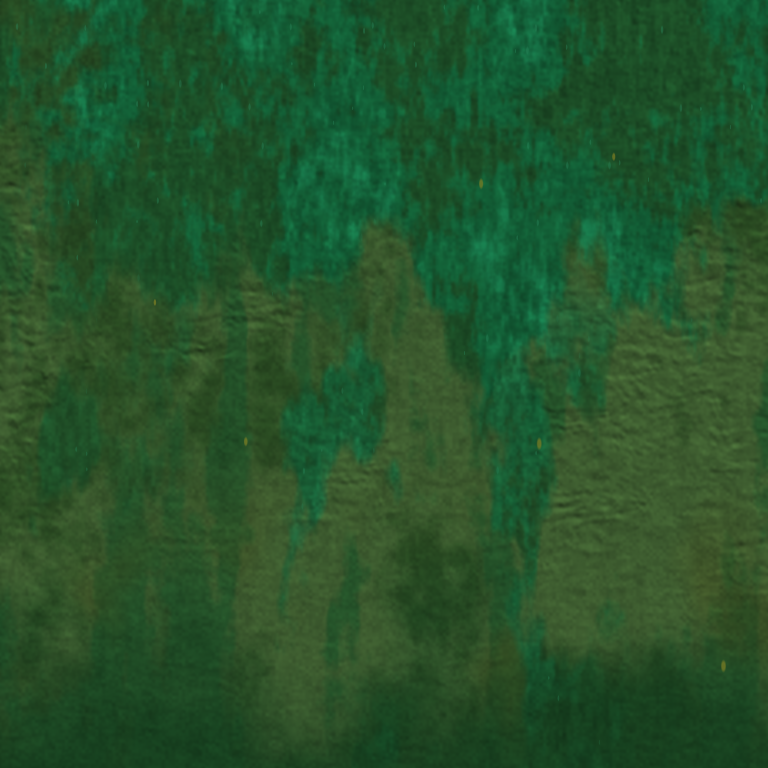
Reproduce this texture procedurally as a WebGL 2 fragment shader.

```glsl
#version 300 es
precision highp float;

uniform vec2 u_resolution;
out vec4 fragColor;

const vec3 DARK_GREEN = vec3(0.08, 0.24, 0.115);
const vec3 MID_GREEN = vec3(0.11, 0.305, 0.15);
const vec3 EMERALD = vec3(0.07, 0.36, 0.205);
const vec3 BRIGHT_EMERALD = vec3(0.09, 0.46, 0.29);
const vec3 DARK_OLIVE = vec3(0.16, 0.29, 0.13);
const vec3 OLIVE = vec3(0.24, 0.36, 0.185);
const vec3 RUST = vec3(0.27, 0.28, 0.1);
const vec3 YELLOW = vec3(0.5, 0.5, 0.14);

float hash(vec2 p) {
    return fract(sin(dot(p, vec2(127.1, 311.7))) * 43758.5453);
}

float noise(vec2 p) {
    vec2 cell = floor(p);
    vec2 f = fract(p);
    f = f * f * (3.0 - 2.0 * f);
    float low = mix(hash(cell), hash(cell + vec2(1, 0)), f.x);
    float high = mix(hash(cell + vec2(0, 1)), hash(cell + vec2(1, 1)), f.x);
    return mix(low, high, f.y);
}

float fbm(vec2 p) {
    float sum = 0.0;
    float amplitude = 0.53;
    for (int i = 0; i < 4; i++) {
        sum += amplitude * noise(p);
        p = mat2(1.9, 0.25, -0.25, 1.9) * p + 17.3;
        amplitude *= 0.5;
    }
    return sum;
}

// Height of the crumpled skin: short, tilted, broken creases
float creaseHeight(vec2 p) {
    vec2 q = p + 0.022 * vec2(noise(p * 23.0), fbm(p * 19.0 + 9.0));
    float fold = noise(q * vec2(38.0, 105.0));
    float pit = noise(mat2(0.9, 0.4, -0.4, 0.9) * q * vec2(120.0, 165.0));
    return 0.6 * fold + 0.4 * pit;
}

// Relief lit from above
float relief(vec2 p, float offset) {
    return creaseHeight(p) - creaseHeight(p + vec2(0.35, 1.0) * offset);
}

// Sparse elongated flecks, one candidate per grid cell
float flecks(vec2 p, vec2 grid, float density) {
    vec2 q = p * grid;
    vec2 cell = floor(q);
    vec2 centre = 0.3 + 0.4 * vec2(hash(cell + 3.1), hash(cell + 8.7));
    float d = length((fract(q) - centre) * vec2(1.5, 1.0));
    float size = 0.12 + 0.15 * hash(cell + 5.3);
    return step(1.0 - density, hash(cell)) * (1.0 - smoothstep(size * 0.4, size, d));
}

// Emerald curtain hanging from the top with ragged drips
float curtain(vec2 p) {
    float drips = fbm(p * vec2(8.0, 3.2) + 4.0) - 0.5;
    float fray = fbm(p * vec2(60.0, 24.0)) - 0.5;
    float field = (p.y - 0.69) * 2.8 + drips * 1.9 + fray * 0.4;
    return smoothstep(-0.13, 0.15, field);
}

// Small loose patches below the curtain, denser on the right
float patches(vec2 p) {
    float shape = fbm(p * vec2(13.0, 5.0) + 31.0) - 0.67;
    shape += 0.12 * smoothstep(0.25, 0.6, p.x);
    shape += 0.12 * (fbm(p * vec2(60.0, 24.0) + 3.0) - 0.5);
    return 0.85 * smoothstep(0.0, 0.11, shape) * smoothstep(0.68, 0.5, p.y);
}

void main() {
    vec2 p = gl_FragCoord.xy / u_resolution;
    float broad = fbm(p * vec2(5.0, 4.0) + 12.0);
    float column = fbm(p * vec2(20.0, 4.5) + 7.0);
    float streak = noise(p * vec2(120.0, 26.0)) * 0.5 + noise(p * vec2(200.0, 75.0)) * 0.5;
    float mottle = fbm(p * vec2(55.0, 40.0) + 63.0) - 0.5;
    float grain = noise(p * 230.0) - 0.5;

    // Olive layer, lightest across the middle
    float oliveLight = broad + 0.35 * (column - 0.5) + 0.35 * mottle;
    oliveLight += 0.24 * smoothstep(0.8, 0.55, p.y) * smoothstep(0.02, 0.25, p.y);
    vec3 olive = mix(DARK_OLIVE, OLIVE, smoothstep(0.38, 0.72, oliveLight));
    float stain = column + 0.25 * mottle + 0.08 * smoothstep(0.35, 0.1, p.y);
    olive = mix(olive, MID_GREEN, 0.75 * smoothstep(0.52, 0.7, stain));
    float rust = smoothstep(0.52, 0.72, fbm(p * vec2(6.0, 4.0) + 53.0));
    olive = mix(olive, RUST, 0.5 * rust * smoothstep(0.45, 0.1, p.y));

    // Emerald layer, dulled toward the upper left
    float glow = fbm(p * vec2(9.0, 6.0) + 22.0) + 0.25 * (streak - 0.5) + 0.4 * mottle;
    vec3 emerald = mix(MID_GREEN, EMERALD, smoothstep(0.3, 0.52, glow));
    emerald = mix(emerald, BRIGHT_EMERALD, 0.8 * smoothstep(0.53, 0.82, glow));
    float dull = smoothstep(0.45, 0.1, p.x) * smoothstep(0.68, 0.38, broad + 0.5 * mottle);
    vec3 shade = mix(MID_GREEN, DARK_OLIVE, smoothstep(0.45, 0.6, column));
    emerald = mix(emerald, shade, 0.85 * dull);

    float cover = max(curtain(p), patches(p));
    vec3 colour = mix(olive, emerald, cover);

    // Dark damp band along the bottom
    float damp = smoothstep(0.24, 0.0, p.y + 0.45 * (broad - 0.5));
    colour = mix(colour, DARK_GREEN, 0.85 * damp);

    // Creases, brushed streaks and fine grain
    float crumple = smoothstep(0.36, 0.6, fbm(p * 7.0 + 41.0)) * smoothstep(0.15, 0.4, p.y);
    float creased = relief(p, 0.0045) * mix(0.16, 0.48, crumple) * (1.0 - 0.55 * cover);
    float brushed = (streak - 0.5) * mix(0.1, 0.32, cover);
    colour *= 1.0 + creased + brushed + 0.13 * grain + 0.15 * mottle;

    // Pale scuffs and rare yellow specks
    float scuff = flecks(p, vec2(75.0, 40.0), 0.06) * cover;
    colour = mix(colour, vec3(0.16, 0.53, 0.36), 0.4 * scuff);
    colour = mix(colour, YELLOW, 0.7 * flecks(p, vec2(42.0, 27.0), 0.004));

    fragColor = vec4(clamp(colour, 0.0, 1.0), 1.0);
}
```
